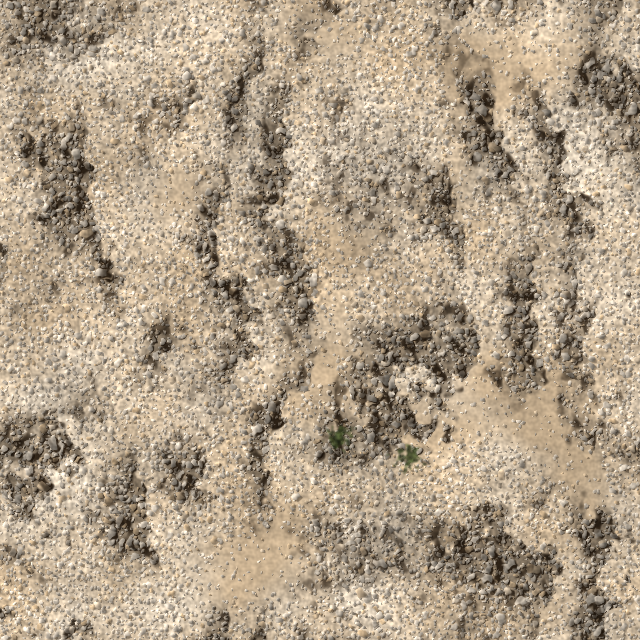
A WebGL 1 fragment shader for this texture:

```glsl
precision highp float;
// Sunlit mounds of sand and gravel seen from above, with stony shaded flanks.
uniform vec2 u_resolution;

#define MOUND_COLUMNS 5.5
#define MOUND_WARP 1.9
#define FINE_SCALE 145.0
#define MEDIUM_SCALE 88.0
#define COARSE_SCALE 56.0
#define GRAIN_CONTRAST 0.30
#define GAP_DARKNESS 0.92
#define SAND vec3(0.78, 0.685, 0.56)
#define PALE_GRAVEL vec3(0.85, 0.79, 0.705)
#define SHADE vec3(0.46, 0.405, 0.335)
#define DEEP_SHADOW vec3(0.13, 0.09, 0.05)
#define LEAF vec3(0.21, 0.25, 0.13)

const vec2 SUN = vec2(-0.8, 0.6);

vec3 hash3(vec2 p) {
  vec3 q = fract(p.xyx * vec3(0.1031, 0.1030, 0.0973));
  q += dot(q, q.yxz + 33.33);
  return fract((q.xxy + q.yzz) * q.zyx);
}

float corner(vec2 cell, vec2 offset) {
  float angle = 6.2832 * hash3(cell).x;
  return dot(vec2(cos(angle), sin(angle)), offset);
}

// Gradient noise, roughly -0.7 to 0.7
float noise(vec2 p) {
  vec2 i = floor(p), f = fract(p);
  vec2 u = f * f * f * (f * (f * 6.0 - 15.0) + 10.0);
  vec2 e = vec2(1.0, 0.0);
  return mix(mix(corner(i, f), corner(i + e, f - e), u.x),
             mix(corner(i + e.yx, f - e.yx), corner(i + 1.0, f - 1.0), u.x), u.y);
}

// Shaded flanks: a warped saw wave, broken up along each column
float flankShade(vec2 p) {
  float phase = p.x * MOUND_COLUMNS + (p.x - 0.45) * p.y * 2.5
    + MOUND_WARP * noise(p * vec2(3.0, 2.6) + 11.0)
    + 0.45 * noise(p * 10.0 + 5.0) + 0.35 * noise(p * 28.0) + 0.2 * noise(p * 60.0);
  float s = fract(phase);
  float flank = smoothstep(0.22, 0.75, s) * (1.0 - smoothstep(0.88, 1.0, s));
  float run = noise(vec2(floor(phase) * 7.3 + 40.5, p.y * 5.0));
  float broad = noise(p * 3.5 + 70.0) + 0.4 * noise(p * 22.0);
  return flank * smoothstep(-0.30, 0.15, run + 0.5 * broad);
}

vec3 stoneColor(vec3 h, float shade) {
  vec3 c = mix(vec3(0.66, 0.62, 0.565), vec3(0.91, 0.855, 0.78), h.x);
  c = mix(c, vec3(0.79, 0.66, 0.49), 0.7 * smoothstep(0.72, 0.95, h.y));
  return c * mix(1.0, 0.77, shade);
}

// Lays one size of stones over the ground, each with its own shadow
vec3 layStones(vec3 color, vec2 p, float scale, float density, float shade) {
  vec2 q = p * scale;
  // Bend the plane a little so that outlines come out irregular
  q += 0.32 * vec2(noise(q * 1.7), noise(q * 1.7 + 9.0));
  vec2 home = floor(q);
  for (int y = -1; y <= 1; y++) {
    for (int x = -1; x <= 1; x++) {
      vec2 cell = home + vec2(float(x), float(y));
      vec3 h = hash3(cell + scale), k = hash3(cell + scale + 57.0);
      float radius = mix(0.24, 0.50, h.y * h.y) * smoothstep(0.0, 0.15, density - h.z);
      if (radius < 0.08) continue;
      vec2 d = q - cell - 0.5 - 0.7 * (vec2(h.x, k.z) - 0.5);
      float a = 6.2832 * k.x;
      mat2 turn = mat2(cos(a), sin(a), -sin(a), cos(a));
      vec2 stretch = vec2(0.80, 1.25) / radius;
      vec2 body = turn * d * stretch;
      vec2 shadowBody = turn * (d + SUN * radius * 0.7) * stretch;
      // Blend a round outline with a blocky one for chipped edges
      float outline = mix(length(body), max(abs(body.x), abs(body.y)) * 1.1, 0.6);
      float soft = min(0.8, 0.15 + scale / (u_resolution.y * radius));
      float shadow = 1.0 - smoothstep(0.65, 1.25, length(shadowBody));
      float cover = 1.0 - smoothstep(1.0 - soft * 0.5, 1.0 + soft * 0.5, outline);
      float light = clamp(dot(d, SUN) / radius, -1.0, 1.0);
      color = mix(color, DEEP_SHADOW, shadow * GAP_DARKNESS * mix(0.36, 1.0, shade));
      color = mix(color, stoneColor(k, shade) * (0.95 + 0.32 * light), cover);
    }
  }
  return color;
}

// Two ragged green tufts
vec3 addTufts(vec3 color, vec2 p) {
  for (int i = 0; i < 2; i++) {
    vec2 d = p - vec2(0.53, 0.316) - float(i) * vec2(0.108, -0.032);
    float ragged = length(d) + 0.018 * noise(p * 75.0) + 0.018 * noise(p * 140.0);
    float cover = 1.0 - smoothstep(0.004, 0.025, ragged);
    color = mix(color, LEAF * (1.0 + 1.2 * noise(p * 120.0)), cover * 0.85);
  }
  return color;
}

void main() {
  vec2 p = gl_FragCoord.xy / u_resolution.y;
  float shade = flankShade(p);
  float smoothSand = smoothstep(0.10, 0.36, noise(p * vec2(5.0, 4.0) + 23.0)) * (1.0 - shade);
  float patches = noise(p * 6.0 + 90.0) + 0.5 * noise(p * 15.0);
  float rocky = clamp(shade + 0.6 * smoothstep(0.0, 0.4, noise(p * 8.0 + 31.0)), 0.0, 1.0)
    * (1.0 - smoothSand);
  float crevice = smoothstep(0.08, 0.36, noise(p * vec2(52.0, 40.0) + 17.0)) * shade;

  // Ground
  vec3 color = mix(PALE_GRAVEL, SAND, clamp(0.5 + patches + smoothSand * 0.5, 0.0, 1.0));
  color = mix(color, SHADE, shade * 0.92);
  color = mix(color, DEEP_SHADOW, crevice * 0.8);

  // Stones, small to large
  color = layStones(color, p, FINE_SCALE, mix(0.80, 0.25, smoothSand), shade * 0.8);
  color = layStones(color, p, MEDIUM_SCALE, mix(0.25, 0.72, rocky) * (1.0 - 0.8 * smoothSand), shade);
  color = layStones(color, p, COARSE_SCALE, mix(0.05, 0.42, rocky * rocky), shade);

  // Deep hollows, grain, soft relief and plants
  color = mix(color, DEEP_SHADOW, crevice * 0.5);
  float grain = noise(p * 95.0) + 0.8 * noise(p * 190.0 + 8.0);
  color *= 1.0 + grain * GRAIN_CONTRAST * mix(1.0, 0.45, smoothSand);
  color *= 1.02 + 0.20 * noise(p * 9.0 + 3.0);
  color = addTufts(color, p);
  gl_FragColor = vec4(clamp(color, 0.0, 1.0), 1.0);
}
```
